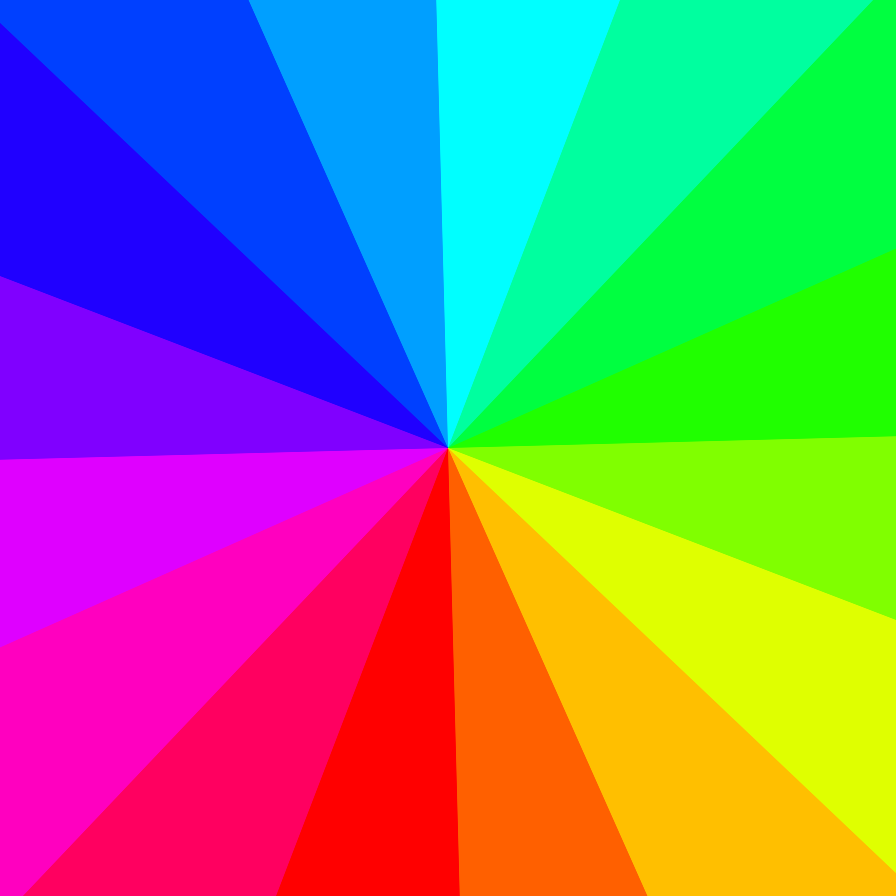
Give the GLSL for this background, as a Shadertoy shader.

```glsl
// A colour wheel of equal flat wedges that fan out from the centre of the canvas.
// The polar angle is split into steps, each step takes one pure hue, and every
// border is blended over one pixel by its distance to the nearest dividing ray.

const float TAU = 6.2831853;
const float WEDGE_COUNT = 16.0;
const float RED_START = radians(249.0);  // ray where the red wedge begins
const vec2 CENTER = vec2(0.5);           // hub, as a share of the canvas
const float EDGE_PIXELS = 1.0;           // width of the blended border

// Fully saturated colour; hue runs from 0 to 1 around the wheel
vec3 pureHue(float hue) {
    vec3 channel = fract(hue + vec3(0.0, 2.0, 1.0) / 3.0);
    return clamp(abs(channel * 6.0 - 3.0) - 1.0, 0.0, 1.0);
}

vec3 wedgeColor(float index) {
    return pureHue(mod(index, WEDGE_COUNT) / WEDGE_COUNT);
}

void mainImage(out vec4 fragColor, in vec2 fragCoord) {
    // Canvas units, with the hub at the origin
    float pixel = 1.0 / iResolution.y;
    vec2 p = (fragCoord - CENTER * iResolution.xy) * pixel;

    // Angle counted in wedges, from the start of red
    float wedgeAngle = TAU / WEDGE_COUNT;
    float angle = p == vec2(0.0) ? 0.0 : atan(p.y, p.x);
    float wedge = (angle - RED_START) / wedgeAngle;

    // Signed distance to the nearest dividing ray
    float ray = floor(wedge + 0.5);
    float edgeDistance = length(p) * sin((wedge - ray) * wedgeAngle);

    // Blend the two wedges that meet at that ray
    float halfEdge = 0.5 * EDGE_PIXELS * pixel;
    float side = smoothstep(-halfEdge, halfEdge, edgeDistance);
    fragColor = vec4(mix(wedgeColor(ray - 1.0), wedgeColor(ray), side), 1.0);
}
```
